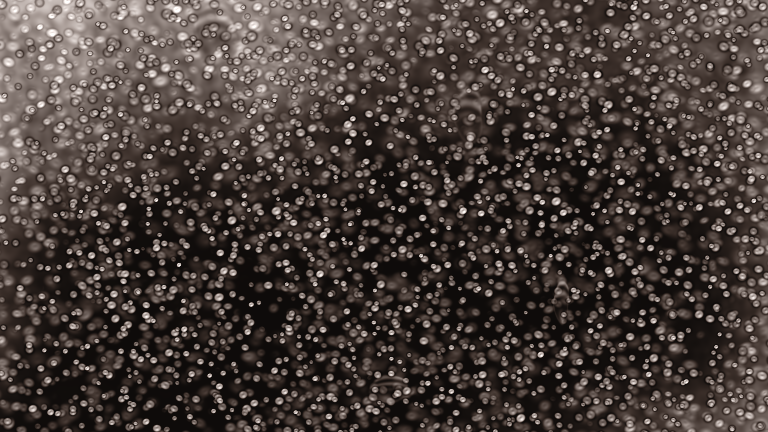
Write a Shadertoy shader that draws this texture.

```glsl
// Pale bubbles drifting through dark liquid, with soft haze and blurred depth layers.

#define SHARP_CELL 0.036    // spacing of focused bubbles, in canvas heights
#define SHARP_RADIUS 0.0083 // size of focused bubbles
#define SOFT_CELL 0.033     // spacing of defocused bubbles
#define SOFT_RADIUS 0.0112  // size of defocused bubbles
#define SHARP_LEVEL 0.70    // brightness of focused bubbles
#define SOFT_LEVEL 0.33     // brightness of defocused bubbles
#define DARK_LEVEL 0.06     // deepest liquid tone
#define HAZE 1.0            // strength of the lit corner and edges
#define CONTRAST 1.2        // final tone contrast
#define PIVOT 0.33          // tone left unchanged by the contrast

vec2 hash22(vec2 p) {
    vec3 q = fract(vec3(p.xyx) * vec3(0.1031, 0.1030, 0.0973));
    q += dot(q, q.yzx + 33.33);
    return fract((q.xx + q.yz) * q.zy);
}

float gradientNoise(vec2 p) {
    vec2 i = floor(p), f = fract(p);
    vec2 u = f * f * f * (f * (f * 6.0 - 15.0) + 10.0);
    vec2 e = vec2(1.0, 0.0);
    float a = dot(hash22(i) * 2.0 - 1.0, f);
    float b = dot(hash22(i + e) * 2.0 - 1.0, f - e);
    float c = dot(hash22(i + e.yx) * 2.0 - 1.0, f - e.yx);
    float d = dot(hash22(i + 1.0) * 2.0 - 1.0, f - 1.0);
    return mix(mix(a, b, u.x), mix(c, d, u.x), u.y);
}

// Light from the upper left, a paler top band and milky side walls
float hazeLevel(vec2 p, float aspect) {
    vec2 lamp = (p - vec2(0.25, 1.05)) / vec2(0.60, 0.38);
    float corner = 0.40 * exp(-dot(lamp, lamp));
    float top = 0.17 * smoothstep(0.45, 1.05, p.y);
    float left = 0.25 * exp(-p.x / 0.09) * smoothstep(-0.2, 0.5, p.y) * (1.0 - 0.6 * smoothstep(0.6, 1.0, p.y));
    float right = 0.23 * exp(-(aspect - p.x) / 0.13);
    vec2 low = (p - vec2(aspect - 0.15, 0.0)) / vec2(0.35, 0.12);
    return HAZE * (corner + top + left + right + 0.17 * exp(-dot(low, low)));
}

// One depth layer: paints jittered, slightly flattened bubbles over tone
float bubbleLayer(float tone, vec2 p, float cell, float radius, float blur,
                  float density, float level, float seed) {
    vec2 home = floor(p / cell);
    float focus = 1.0 - smoothstep(0.25, 0.6, blur);
    for (int j = -1; j <= 1; j++)
    for (int i = -1; i <= 1; i++) {
        vec2 id = home + vec2(i, j) + seed;
        vec2 kind = hash22(id + 57.0);
        vec2 look = hash22(id + 131.0);
        vec2 d = p - (id - seed + hash22(id)) * cell;
        float tilt = (kind.x - 0.5) * 1.1;
        d = mat2(cos(tilt), -sin(tilt), sin(tilt), cos(tilt)) * d;
        float flatness = kind.y * mix(0.3, 0.12, focus);
        d /= radius * mix(0.6, 1.15, look.x) * vec2(1.0 + flatness, 1.0 - 0.5 * flatness);
        float r = length(d);
        float present = smoothstep(-0.07, 0.07, density - look.y);
        float cover = present * (1.0 - smoothstep(1.0 - blur, 1.0 + blur, r));
        // Dark refracted outline, then lower glint, upper cap and dim core
        tone *= 1.0 - 0.38 * focus * present * exp(-7.0 * (r - 1.2) * (r - 1.2));
        vec2 glint = d - vec2(0.05, -0.4);
        vec2 cap = d - vec2(-0.1, 0.6);
        vec2 core = d - vec2(0.0, 0.12);
        float shine = 0.82 + 0.5 * exp(-5.0 * dot(glint, glint)) + 0.3 * exp(-7.0 * dot(cap, cap))
                    - 0.3 * exp(-7.0 * dot(core, core));
        float target = level * mix(0.72, 1.12, kind.y) * mix(1.0, shine, 0.35 + 0.65 * focus);
        target = max(target, tone * mix(1.0, 0.8, focus));
        tone = mix(tone, target, cover * mix(0.65, 1.0, kind.x));
    }
    return tone;
}

// Large clear drops that show only curved bands and a thin rim
float clearDrops(float tone, vec2 p) {
    vec4 drops[4] = vec4[4](
        vec4(0.50, 0.92, 0.052, 0.076), vec4(1.085, 0.73, 0.036, 0.070),
        vec4(1.30, 0.30, 0.019, 0.055), vec4(0.90, 0.10, 0.046, 0.036));
    for (int i = 0; i < 4; i++) {
        vec2 d = (p - drops[i].xy) / drops[i].zw;
        d.x += 0.1 * sin(d.y * 4.0 + float(i));
        float r = length(d);
        float body = 1.0 - smoothstep(0.85, 1.05, r);
        float bands = 0.5 + 0.5 * sin(15.0 * (d.y + 0.3 * d.x * d.x) + float(i));
        bands *= smoothstep(-0.3, 0.4, d.y);
        float rim = exp(-90.0 * (r - 0.88) * (r - 0.88));
        vec2 foot = d + vec2(0.0, 0.68);
        float inside = tone * 0.5 + 0.08 + 0.28 * bands + 0.08 * rim + 0.35 * exp(-14.0 * dot(foot, foot));
        tone = mix(tone, inside, 0.8 * body);
    }
    return tone;
}

// Contrast with a soft floor and shoulder, tinted warm sepia
vec3 develop(float tone) {
    tone = PIVOT + (tone - PIVOT) * CONTRAST;
    tone = 0.5 * (tone + 0.05 + sqrt((tone - 0.05) * (tone - 0.05) + 0.001));
    tone -= 0.35 * max(tone - 0.75, 0.0);
    float warmth = smoothstep(-0.05, 0.28, tone) * (1.0 - 0.3 * smoothstep(0.6, 0.95, tone));
    return clamp(vec3(tone) - vec3(0.0, 0.05, 0.072) * warmth, 0.0, 1.0);
}

void mainImage(out vec4 fragColor, in vec2 fragCoord) {
    vec2 p = fragCoord / iResolution.y;
    float aspect = iResolution.x / iResolution.y;

    // Uneven liquid and the clusters that gather in it
    float cloud = gradientNoise(p * 4.0 + 7.0) + 0.5 * gradientNoise(p * 9.0 + 31.0);
    float mottle = gradientNoise(p * 38.0 + 11.0);
    float haze = hazeLevel(p, aspect);
    float tone = DARK_LEVEL + haze * (1.0 + 0.4 * cloud + 0.45 * mottle);
    tone += 0.09 * max(cloud, 0.0);
    float density = clamp(0.57 + 0.6 * cloud + 0.3 * haze, 0.08, 0.95);

    // Bubbles from the far blur to the focal plane
    float glow = SOFT_LEVEL + 0.75 * haze;
    tone = bubbleLayer(tone, p, SOFT_CELL * 1.25, SOFT_RADIUS * 1.4, 0.85, density, glow * 0.78, 300.0);
    tone = bubbleLayer(tone, p + 0.013, SOFT_CELL, SOFT_RADIUS, 0.6, density, glow * 1.15, 500.0);
    tone = bubbleLayer(tone, p + 0.021, SOFT_CELL, SOFT_RADIUS * 0.8, 0.45, density, glow * 1.5, 700.0);
    float focus = clamp(0.8 + 0.4 * cloud, 0.3, 0.95) * smoothstep(-0.15, 0.3, p.x);
    tone = bubbleLayer(tone, p, SHARP_CELL, SHARP_RADIUS, 0.28, focus, SHARP_LEVEL, 900.0);
    tone = clearDrops(tone, p);
    tone = bubbleLayer(tone, p + 0.017, SHARP_CELL, SHARP_RADIUS * 0.85, 0.25, focus * 0.65, SHARP_LEVEL * 1.12, 1100.0);

    fragColor = vec4(develop(tone), 1.0);
}
```
